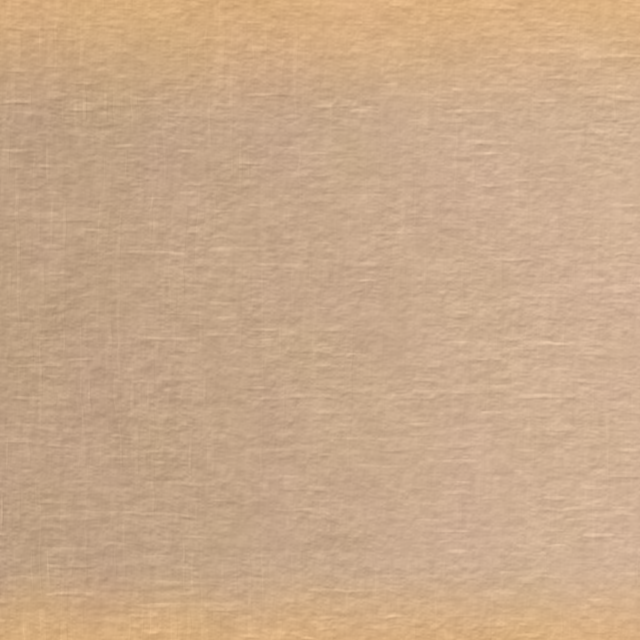
This texture is drawn by a WebGL 1 fragment shader. Its source:

```glsl
precision highp float;

uniform vec2 u_resolution;

const vec3 SHADED_LINEN = vec3(0.740, 0.624, 0.514);
const vec3 LIT_LINEN = vec3(0.822, 0.700, 0.592);
const vec3 WARM_EDGE = vec3(0.872, 0.698, 0.497);
const vec3 THREAD_TINT = vec3(1.0, 0.97, 0.90);

float hash(vec2 p) {
  return fract(sin(dot(p, vec2(127.1, 311.7))) * 43758.5453);
}

// Smooth value noise in 0..1
float noise(vec2 p) {
  vec2 cell = floor(p);
  vec2 f = fract(p);
  f = f * f * (3.0 - 2.0 * f);
  float low = mix(hash(cell), hash(cell + vec2(1.0, 0.0)), f.x);
  float high = mix(hash(cell + vec2(0.0, 1.0)), hash(cell + vec2(1.0, 1.0)), f.x);
  return mix(low, high, f.y);
}

// Layered noise centred on zero, stretched by its frequency
float fibres(vec2 p, vec2 frequency, float seed) {
  float sum = 0.0;
  float weight = 0.5;
  for (int i = 0; i < 3; i++) {
    sum += weight * (noise(p * frequency + seed) - 0.5);
    frequency *= 1.7;
    seed += 19.3;
    weight *= 0.7;
  }
  return sum;
}

// Sparse raised threads: stretched peaks, broken up along their length
float slubs(vec2 p, vec2 frequency, float seed) {
  float thread = smoothstep(0.66, 0.98, noise(p * frequency + seed));
  return thread * (0.4 + 1.2 * noise(p * 70.0 + seed));
}

// Height of the woven surface
float weave(vec2 p, float leftness) {
  float weft = fibres(p, vec2(27.0, 105.0), 3.7);
  float warp = fibres(p, vec2(120.0, 20.0), 41.2);
  float grain = fibres(p, vec2(80.0, 100.0), 77.9);
  float weftSlubs = slubs(p, vec2(19.0, 120.0), 11.4);
  float warpSlubs = slubs(p, vec2(150.0, 11.0), 63.8);
  return 0.48 * weft + mix(0.22, 0.38, leftness) * warp + 0.85 * grain
    + 0.28 * weftSlubs + mix(0.08, 0.22, leftness) * warpSlubs;
}

// Lighting across the cloth, with warm bands fading in from top and bottom
vec3 clothColour(vec2 uv) {
  float drift = fibres(uv, vec2(3.0, 4.0), 8.1);
  float light = smoothstep(-0.10, 1.12, uv.x + 0.10 * drift);
  vec3 colour = mix(SHADED_LINEN, LIT_LINEN, light);

  float wander = 0.05 * fibres(uv, vec2(5.0, 9.0), 29.6);
  float top = smoothstep(0.78, 1.04, uv.y + wander);
  float bottom = 1.0 - smoothstep(-0.03, 0.13, uv.y + wander);
  return mix(colour, WARM_EDGE, 0.88 * max(top, bottom));
}

void main() {
  vec2 uv = gl_FragCoord.xy / u_resolution;
  vec2 bend = vec2(noise(uv * 7.0), noise(uv * 6.0 + 13.0)) - 0.5;
  vec2 ripple = vec2(noise(uv * 45.0 + 5.0), noise(uv * 40.0 + 31.0)) - 0.5;
  vec2 cloth = uv + 0.008 * bend + 0.003 * ripple;
  float leftness = 1.0 - smoothstep(0.05, 0.6, uv.x);

  // Thread tone and relief lit from above, uneven across the cloth
  float height = weave(cloth, leftness);
  float shadow = weave(cloth + vec2(-0.0015, 0.0035), leftness);
  float relief = mix(0.05, 0.11, noise(uv * 18.0 + 47.0));
  float tone = 0.075 * (height - 0.05) + relief * (height - shadow);

  // Broad mottling in brightness and between pink and olive
  float mottle = fibres(uv, vec2(11.0, 17.0), 52.3);
  float hue = fibres(uv, vec2(10.0, 8.0), 91.5);

  vec3 colour = clothColour(uv);
  colour += tone * THREAD_TINT + 0.028 * mottle;
  colour += hue * vec3(0.004, -0.007, 0.020);
  gl_FragColor = vec4(clamp(colour, 0.0, 1.0), 1.0);
}
```
